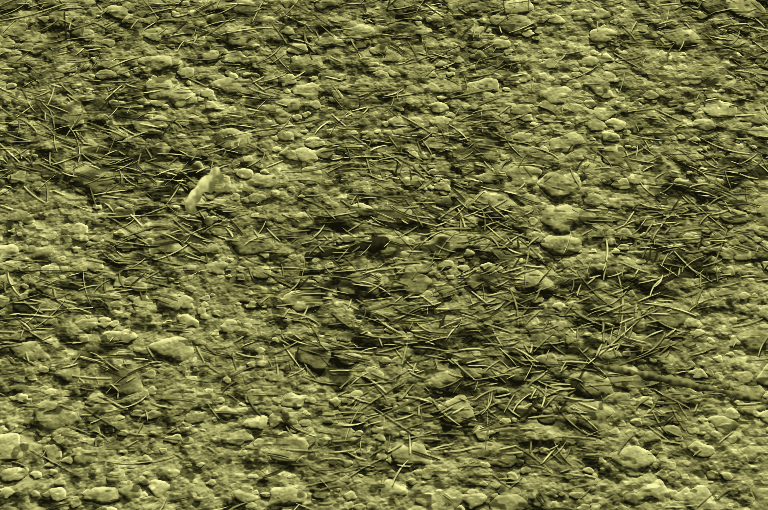
A Shadertoy shader for this texture:

```glsl
// Sunlit stony olive soil strewn with pebbles, dry straw and a few twigs.

const vec2 LIGHT_DIR = vec2(0.29, 0.957);

float hash(vec2 p) {
    return fract(sin(dot(p, vec2(127.1, 311.7))) * 43758.5453);
}

vec2 hash2(vec2 p) {
    return vec2(hash(p), hash(p + 37.3));
}

float noise(vec2 p) {
    vec2 cell = floor(p), f = fract(p);
    f = f * f * (3.0 - 2.0 * f);
    float low = mix(hash(cell), hash(cell + vec2(1, 0)), f.x);
    float high = mix(hash(cell + vec2(0, 1)), hash(cell + vec2(1, 1)), f.x);
    return mix(low, high, f.y);
}

// Every octave has the same slope, so clods show at all sizes.
float soilHeight(vec2 p, float slope) {
    float height = 0.0, frequency = 21.0;
    for (int i = 0; i < 5; i++) {
        height += slope * (noise(p * frequency + float(i) * 17.0) - 0.5) / frequency;
        p = mat2(0.8, 0.6, -0.6, 0.8) * p;
        frequency *= 1.85;
    }
    return height;
}

// Rounded stones on a jittered grid: x = height, y = paleness.
vec2 stones(vec2 p, float size, float share, float seed) {
    vec2 g = p / size;
    g += 0.28 * vec2(noise(g * 3.0 + seed), noise(g * 3.0 + seed + 9.0));
    vec2 best = vec2(0.0);
    for (int y = -1; y <= 1; y++)
    for (int x = -1; x <= 1; x++) {
        vec2 cell = floor(g) + vec2(x, y);
        vec2 id = cell + seed;
        if (hash(id + 5.7) > share) continue;
        vec2 d = g - cell - 0.2 - 0.6 * hash2(id);
        float radius = mix(0.2, 0.46, hash(id + 2.3));
        float r = length(d * vec2(0.92, 1.05)) / radius;
        float height = 0.8 * radius * size * (1.0 - r * r * r * r);
        if (height > best.x) best = vec2(height, hash(id + 8.1));
    }
    return best;
}

// Soil and three sizes of stone: x = height, y = paleness.
vec2 ground(vec2 p) {
    vec2 stone = vec2(0.0);
    float size = 0.1;
    for (int i = 0; i < 3; i++) {
        vec2 layer = stones(p, size, 0.4 + 0.04 * float(i), 11.0 * float(i));
        if (layer.x > stone.x) stone = layer;
        size *= 0.52;
    }
    float cover = smoothstep(0.0, 0.003, stone.x);
    float smoothing = smoothstep(0.0, 0.012, stone.x);
    return vec2(soilHeight(p, mix(0.95, 0.45, smoothing)) + stone.x, stone.y * cover);
}

// Soft mask of a tapering strand lying along x.
float strand(vec2 d, float halfLength, float halfWidth, float blur) {
    float taper = halfWidth * (1.0 - 0.4 * abs(d.x) / halfLength);
    float side = 1.0 - smoothstep(taper - blur * 0.5, taper + blur * 0.5, abs(d.y));
    return side * (1.0 - smoothstep(halfLength - blur, halfLength + blur, abs(d.x)));
}

// Lays one layer of slightly bent straws, with their shadows, over a tone.
float addStraws(float tone, vec2 p, float size, float density, float blur, float seed) {
    vec2 home = floor(p / size);
    for (int y = -1; y <= 1; y++)
    for (int x = -1; x <= 1; x++) {
        vec2 cell = home + vec2(x, y);
        vec2 id = cell + seed;
        if (hash(id + 4.4) > density) continue;
        vec2 d = p - (cell + hash2(id)) * size;
        float spread = hash(id + 1.9) * 2.0 - 1.0;
        float angle = 1.4 * spread * abs(spread) + 1.2 * (noise(cell * size * 5.0) - 0.5);
        mat2 turn = mat2(cos(angle), -sin(angle), sin(angle), cos(angle));
        float halfLength = size * mix(0.2, 0.85, hash(id + 6.2));
        float halfWidth = mix(0.0009, 0.0025, hash(id + 7.5));
        vec2 local = turn * d;
        local.y += (hash(id + 3.1) - 0.5) * local.x * local.x / size * 0.5;
        vec2 toShadow = turn * vec2(0.001, 0.005);
        float shadow = strand(local + toShadow, halfLength, halfWidth * 1.3, blur);
        float straw = strand(local, halfLength, halfWidth, blur);
        float strawTone = mix(0.45, 0.93, hash(id + 9.8));
        if (hash(id + 12.6) < 0.12) strawTone = 0.2;
        // Broken light along the stalk
        strawTone *= 0.75 + 0.4 * noise(p * 45.0 + seed);
        tone = mix(tone, tone * 0.5, shadow);
        tone = mix(tone, strawTone, straw);
    }
    return tone;
}

// Lays a rough stick between two points, paler on its upper side.
float addStick(float tone, vec2 p, vec2 a, vec2 b, float width, float low, float high) {
    vec2 axis = b - a;
    vec2 d = p - a - axis * clamp(dot(p - a, axis) / dot(axis, axis), 0.0, 1.0);
    float edge = length(d) + width * 1.3 * (noise(p * 60.0) - 0.5);
    float light = smoothstep(-width, width, d.y + width * (noise(p * 150.0) - 0.5));
    return mix(tone, mix(low, high, light), 1.0 - smoothstep(width * 0.7, width, edge));
}

vec3 olive(float tone) {
    return vec3(tone, tone * 0.995, tone * (0.45 + 0.24 * tone));
}

void mainImage(out vec4 fragColor, in vec2 fragCoord) {
    vec2 p = fragCoord / iResolution.y;
    float blur = 1.35 / iResolution.y;
    // Features shrink towards the far, upper edge.
    vec2 q = vec2((p.x - 0.75) * (1.0 + 0.3 * p.y), p.y * (1.25 + 0.3 * p.y)) + 3.0;

    // Slope lighting and cast shadows
    vec2 here = ground(q);
    float slope = (here.x - ground(q + LIGHT_DIR * 0.003).x) / 0.003;
    float tone = 0.5 + 0.18 * slope / sqrt(1.0 + 0.2 * slope * slope);
    float shadow = 0.0;
    for (int i = 1; i <= 2; i++) {
        float reach = 0.008 * float(i);
        float rise = ground(q + LIGHT_DIR * reach).x - here.x - 0.55 * reach;
        shadow = max(shadow, smoothstep(0.0, 0.007, rise));
    }
    tone *= 1.0 - 0.5 * shadow;
    tone += 0.13 * here.y * (1.0 - shadow);

    // Broad patches, grit, crevices, pale chips and dark hollows
    float patches = noise(q * 4.0 + 20.0) * 0.55 + noise(q * 10.0) * 0.45;
    float band = smoothstep(0.0, 0.3, p.y) * (1.0 - smoothstep(0.65, 1.0, p.y));
    float litter = smoothstep(0.35, 0.68, patches) * mix(0.5, 1.0, band);
    tone += 0.12 * (noise(q * 190.0) - 0.5) + 0.22 * (0.47 - patches);
    tone *= 1.0 - 0.45 * smoothstep(0.68, 0.85, noise(q * vec2(55.0, 85.0)));
    tone += 0.2 * smoothstep(0.78, 0.92, noise(q * vec2(70.0, 100.0) + 50.0));
    float hollow = smoothstep(0.58, 0.78, noise(q * vec2(22.0, 36.0)));
    tone *= 1.0 - 0.6 * hollow * litter;
    tone = addStick(tone, p, vec2(0.61, 0.497), vec2(0.75, 0.522), 0.011, 0.06, 0.2);

    // Straw from long to short, then loose sticks
    for (int i = 0; i < 9; i++) {
        float size = mix(0.12, 0.03, sqrt(float(i) / 8.0));
        tone = addStraws(tone, q, size, 0.05 + 0.38 * litter, blur, 23.0 * float(i));
    }
    tone = addStick(tone, p, vec2(1.17, 0.285), vec2(1.51, 0.212), 0.008, 0.1, 0.6);
    tone = addStick(tone, p, vec2(0.372, 0.598), vec2(0.425, 0.665), 0.014, 0.4, 0.95);

    fragColor = vec4(olive(clamp(tone, 0.07, 0.97)), 1.0);
}
```
